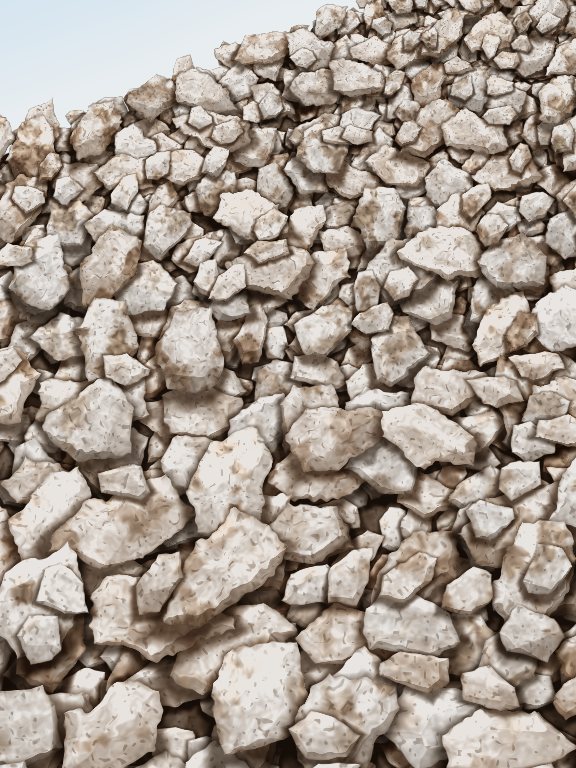
Write a WebGL 2 fragment shader that draws this texture.

```glsl
#version 300 es
precision highp float;
// Slope of pale, rust-stained broken rock shrinking toward a ridge under a hazy sky.

uniform vec2 u_resolution;
out vec4 fragColor;

const float NEAR_SIZE = 0.205;  // unit stone size at the bottom
const float SHRINK = 0.103;     // loss of size per unit of height

struct Surface { float tone; float ground; vec2 local; vec3 seed; };

vec3 hash3(vec3 c) {
    uvec3 v = uvec3(ivec3(floor(c)) + 4096) * 1664525u + 1013904223u;
    v.x += v.y * v.z; v.y += v.z * v.x; v.z += v.x * v.y;
    v ^= v >> 16u;
    v.x += v.y * v.z; v.y += v.z * v.x; v.z += v.x * v.y;
    return vec3(v >> 16u) / 65535.0;
}

float noise(vec2 p) {
    vec2 c = floor(p), f = fract(p);
    f = f * f * (3.0 - 2.0 * f);
    float low = mix(hash3(vec3(c, 7)).x, hash3(vec3(c + vec2(1, 0), 7)).x, f.x);
    float high = mix(hash3(vec3(c + vec2(0, 1), 7)).x, hash3(vec3(c + 1.0, 7)).x, f.x);
    return mix(low, high, f.y);
}

float fbm(vec2 p) {
    float sum = 0.0, weight = 0.5;
    for (int i = 0; i < 4; i++) {
        sum += weight * noise(p);
        p = mat2(1.6, 1.2, -1.2, 1.6) * p + 11.3;
        weight *= 0.5;
    }
    return sum / 0.9375;
}

float ridge(float x) {
    return 1.085 + 0.39 * x + 0.02 * (noise(vec2(x * 9.0, 3.0)) - 0.5);
}

// Perspective: grid space has stones of constant size
vec2 toGrid(vec2 p) {
    float size = NEAR_SIZE - SHRINK * p.y;
    return vec2((p.x - 0.5) / size, -log(size / NEAR_SIZE) / SHRINK);
}

// Faceted convex stone with contact shadow, painted over what lies behind
void drawStone(inout Surface s, vec2 l, vec3 h, float scale, float px) {
    float angle = 0.5 - 2.0 * h.x;
    mat2 turn = mat2(cos(angle), sin(angle), -sin(angle), cos(angle));
    vec2 m = turn * l * vec2(0.85, 1.0 + 0.55 * h.y);
    vec2 tilt = (h.yz - 0.5) * vec2(0.5, 0.6);
    vec3 normal = normalize(vec3(-tilt, 1.0));
    float edge = 9.0, height = 0.13 + 0.1 * h.z + dot(tilt, l);
    for (int k = 0; k < 6; k++) {
        vec3 r = fract(h.yzx * (float(k) * 5.17 + 13.7) + h.zxy * 7.3);
        float a = (float(k) + 0.6 * r.x) * 6.2832 / 6.0;
        vec2 dir = vec2(cos(a), sin(a));
        float e = 0.37 + 0.18 * r.y - dot(m, dir);
        float slope = 0.4 + 2.4 * r.z;
        vec3 side = normalize(vec3(dir * turn * slope, 1.0));
        normal = mix(normal, side, smoothstep(-0.012, 0.012, height - e * slope));
        height = min(height, e * slope);
        edge = min(edge, e);
    }
    float light = dot(normalize(normal), vec3(-0.25, 0.75, 0.61));
    float tone = 0.69 + 0.27 * light + 0.16 * (h.z - 0.5) + 0.08 * l.y;
    tone *= mix(0.88, 1.0, smoothstep(0.0, 0.05, edge));
    float cover = smoothstep(-px, px, edge);
    s.tone *= mix(0.42, 1.0, smoothstep(0.0, 0.15, 0.14 * l.y - edge));
    s.tone = mix(s.tone, tone, cover);
    s.ground = max(s.ground, cover);
    if (cover > 0.5) { s.local = turn * l * scale; s.seed = h; }
}

void main() {
    vec2 p = gl_FragCoord.xy / u_resolution.x;
    vec2 grid = toGrid(p);
    float pixel = 1.0 / u_resolution.x;
    float soil = smoothstep(-pixel, pixel, ridge(p.x) - 0.025 - p.y);
    Surface s = Surface(0.4, soil, grid, vec3(0.5));
    vec2 rough = vec2(noise(grid * 4.0), noise(grid * 4.0 + 40.0)) - 0.5;
    rough += 0.5 * vec2(noise(grid * 14.0), noise(grid * 14.0 + 70.0)) - 0.25;

    // Small rubble first, then larger blocks, then a few loose pieces
    for (int layer = 0; layer < 5; layer++) {
        float cell = layer < 4 ? 0.42 + 0.2 * float(layer) : 0.5;
        float chance = layer < 4 ? 1.0 - 0.13 * float(layer) : 0.18;
        for (int j = 1; j >= -1; j--) for (int i = -1; i <= 1; i++) {
            vec2 id = floor(grid / cell) + vec2(i, j);
            vec3 place = hash3(vec3(id, layer)), shape = hash3(vec3(id, layer + 20));
            vec2 g = (id + 0.5 + 0.55 * (place.xy - 0.5)) * cell;
            float size = NEAR_SIZE * exp(-SHRINK * g.y);
            vec2 centre = vec2(0.5 + g.x * size, (NEAR_SIZE - size) / SHRINK);
            float scale = cell * (0.86 + 0.3 * shape.y);
            vec2 l = (p - centre) / (size * scale) + 0.09 * rough;
            if (place.z > chance || centre.y > ridge(centre.x) || dot(l, l) > 1.3) continue;
            drawStone(s, l, shape, scale, 0.8 * pixel / (size * scale));
        }
    }

    // Weathering: strata, rust stains, grain and dark pits
    vec2 t = s.local + s.seed.xy * 50.0;
    float grain = fbm(t * vec2(5.0, 11.0));
    float stain = smoothstep(0.48, 0.7, fbm(t * 3.6 + 30.0)) * (0.15 + 0.95 * s.seed.x);
    float tone = s.tone * (1.0 + 0.36 * (grain - 0.5) + 0.14 * (noise(t * 28.0) - 0.5));
    tone *= 1.0 - 0.42 * stain * (0.25 + noise(t * 15.0));
    tone *= 1.0 - 0.22 * smoothstep(0.76, 0.92, noise(t * 25.0 + 9.0));
    tone = clamp(tone, 0.08, 0.91);
    vec3 rock = pow(vec3(tone), mix(vec3(1.0, 1.12, 1.24), vec3(1.0, 1.25, 1.5), s.seed.y));
    rock *= mix(vec3(1.0), vec3(1.04, 0.97, 0.89), min(stain, 1.0));

    vec3 sky = mix(vec3(0.91, 0.93, 0.94), vec3(0.84, 0.9, 0.94),
                   smoothstep(0.0, 0.25, p.y - ridge(p.x)));
    fragColor = vec4(mix(sky, rock, s.ground), 1.0);
}
```
